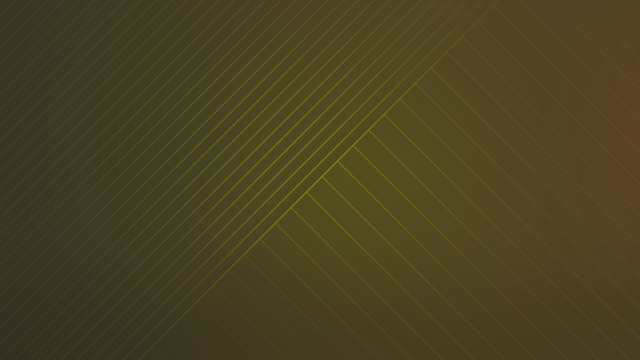
Reproduce this background procedurally as a WebGL 2 fragment shader.

```glsl
#version 300 es
precision highp float;
// Dark olive backdrop split by a rising diagonal fold. Thin lines run along
// the fold on the left and, at twice the spacing, across it on the right, lit
// by a yellow glow at the centre; soft gradients warm the right edge.
uniform vec2 u_resolution;
out vec4 fragColor;

// Soft round falloff, one at the centre
float glow(vec2 p, vec2 centre, vec2 radius) {
    vec2 q = (p - centre) / radius;
    return exp(-dot(q, q));
}

// Antialiased coverage of a thin line at a given distance
float stroke(float dist, float width) {
    float pixel = 1.0 / u_resolution.y;
    float soft = max(width, pixel);
    return (1.0 - smoothstep(0.0, soft, abs(dist))) * min(1.0, 1.3 * width / pixel);
}

// Distance to the nearest line of an evenly spaced set
float repeatLine(float x, float pitch) {
    return (fract(x / pitch + 0.5) - 0.5) * pitch;
}

vec3 backdrop(vec2 p, float side) {
    vec3 color = mix(vec3(0.222, 0.208, 0.145), vec3(0.315, 0.262, 0.138),
                     smoothstep(-0.1, 1.35, p.x));
    color += vec3(0.020, 0.040, -0.018) * glow(p, vec2(0.92, 0.53), vec2(0.46, 0.42));
    color += vec3(0.000, 0.008, -0.003) * glow(p, vec2(0.42, 0.75), vec2(0.35, 0.5));
    color += vec3(0.040, -0.005, 0.000) * glow(p, vec2(1.80, 0.62), vec2(0.20, 0.28));
    color += vec3(0.010, 0.016, -0.010) * side * glow(p, vec2(0.93, 0.50), vec2(0.18));
    // Darker floor
    return color * (1.0 - 0.10 * (1.0 - smoothstep(0.0, 0.4, p.y)));
}

void main() {
    vec2 p = gl_FragCoord.xy / u_resolution.y;
    float pixel = 1.0 / u_resolution.y;

    // Axes across and along the fold
    float across = (p.x - p.y - 0.3854) * 0.70711;
    float along = (p.x + p.y - 1.404) * 0.70711;
    float side = smoothstep(-pixel, pixel, across);

    vec3 color = backdrop(p, side);

    // Light on the lines fades away from the centre
    float near = glow(p, vec2(0.88, 0.53), vec2(0.42, 0.38));
    float wide = glow(p, vec2(0.85, 0.58), vec2(0.80, 0.65));
    vec3 lineColor = mix(vec3(0.43, 0.40, 0.10), vec3(0.66, 0.66, 0.08), near);
    lineColor = mix(lineColor, vec3(0.48, 0.36, 0.12), smoothstep(1.1, 1.7, p.x));

    // Lines along the fold on the left
    float left = stroke(repeatLine(across, 0.03055), 0.0024) * (1.0 - side);
    color = mix(color, lineColor, left * (0.14 + 0.22 * wide + 0.28 * near));

    // Fainter lines across the fold on the right
    float right = stroke(repeatLine(along, 0.0611), 0.0024) * side;
    float lowFade = smoothstep(-0.45, 0.0, along);
    color = mix(color, lineColor,
                right * (0.09 + 0.20 * lowFade + 0.18 * near * lowFade));

    // The fold itself
    color = mix(color, lineColor,
                stroke(across, 0.0024) * (0.10 + 0.26 * wide + 0.20 * near));

    fragColor = vec4(color, 1.0);
}
```
